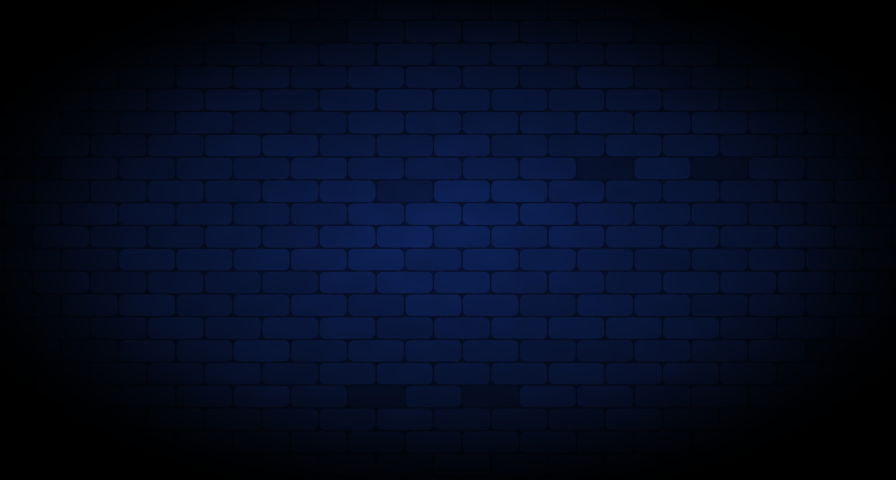
A WebGL 1 fragment shader for this pattern:

```glsl
precision highp float;
uniform vec2 u_resolution;

float hash(vec2 p) {
  return fract(sin(dot(p, vec2(127.1, 311.7))) * 43758.55);
}

float cornerGradient(vec2 cell, vec2 offset) {
  float angle = 6.2832 * hash(cell);
  return dot(vec2(cos(angle), sin(angle)), offset);
}

float gradientNoise(vec2 p) {
  vec2 i = floor(p);
  vec2 f = p - i;
  vec2 u = f * f * f * (f * (f * 6.0 - 15.0) + 10.0);
  vec2 e = vec2(1.0, 0.0);
  float low = mix(cornerGradient(i, f), cornerGradient(i + e.xy, f - e.xy), u.x);
  float high = mix(cornerGradient(i + e.yx, f - e.yx), cornerGradient(i + e.xx, f - e.xx), u.x);
  return mix(low, high, u.y);
}

float roundedBox(vec2 p, vec2 halfSize, float radius) {
  vec2 q = abs(p) - halfSize + radius;
  return length(max(q, 0.0)) + min(max(q.x, q.y), 0.0) - radius;
}

void main() {
  vec2 uv = gl_FragCoord.xy / u_resolution;
  vec2 p = (gl_FragCoord.xy - 0.5 * u_resolution) / u_resolution.x;
  float pixel = 1.0 / u_resolution.x;

  // Running bond: every other row slides by half a brick
  vec2 brickSize = vec2(0.0639, 0.02546);
  vec2 grid = (p - vec2(0.0156, 0.0163)) / brickSize;
  float row = floor(grid.y);
  grid.x += 0.5 * mod(row, 2.0);
  vec2 brick = floor(grid);
  vec2 local = (fract(grid) - 0.5) * brickSize;

  // Slightly uneven rounded brick faces
  float edge = roundedBox(local, 0.5 * brickSize - 0.0008, 0.0065);
  edge += 0.0006 * gradientNoise(p * 130.0);
  float face = 1.0 - smoothstep(-0.7 * pixel, 0.7 * pixel, edge);

  // Tone per brick, with a few darker ones
  float tone = 0.92 + 0.15 * hash(brick + 17.0);
  tone *= mix(1.0, 0.72, step(0.95, hash(brick + 53.0)));
  tone *= 1.0 + 0.08 * gradientNoise(p * vec2(28.0, 45.0));
  float surface = mix(0.56, tone, face);

  // Elliptical blue glow fading to black at the borders
  float d = length((uv - vec2(0.5, 0.512)) * 2.0);
  float glow = (0.35 - 0.255 * d) * (1.0 - smoothstep(0.68, 1.22, d));
  vec3 navy = vec3(0.155, 0.385, 1.0);
  vec3 color = navy * max(glow, 0.0) * surface;

  gl_FragColor = vec4(color, 1.0);
}
```
